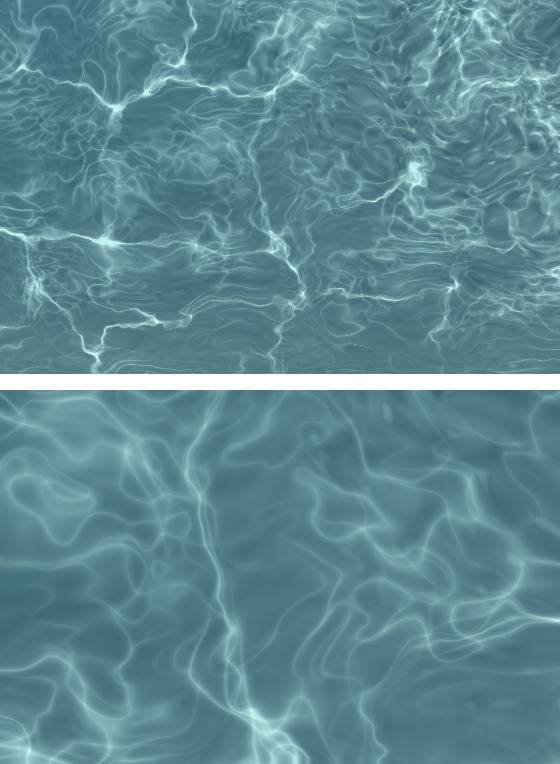
Top, the full canvas; bottom, a detail of the centre.
This texture is drawn by a Shadertoy shader. Its source:

```glsl
#define DEEP vec3(0.268, 0.430, 0.478)
#define GLINT vec3(0.740, 0.930, 0.920)
#define NET_SCALE 2.6
#define NET_WIDTH 0.015
#define NET_GAIN 0.40
#define FILAMENT_WIDTH 0.0030
#define FILAMENT_GAIN 0.42
#define BASE_TONE 0.045
#define MOTTLE 0.16

vec2 hash2(vec2 p) {
    p = vec2(dot(p, vec2(127.1, 311.7)), dot(p, vec2(269.5, 183.3)));
    return fract(sin(p) * 43758.545);
}

float corner(vec2 cell, vec2 offset, vec2 f) {
    return dot(hash2(cell + offset) * 2.0 - 1.0, f - offset);
}

// Gradient noise, centred on zero
float noise(vec2 p) {
    vec2 i = floor(p), f = fract(p);
    vec2 u = f * f * f * (f * (f * 6.0 - 15.0) + 10.0);
    return mix(mix(corner(i, vec2(0, 0), f), corner(i, vec2(1, 0), f), u.x),
               mix(corner(i, vec2(0, 1), f), corner(i, vec2(1, 1), f), u.x), u.y);
}

float fbm(vec2 p) {
    float sum = 0.0, gain = 0.6;
    for (int i = 0; i < 4; i++) {
        sum += gain * noise(p);
        p = mat2(1.6, 1.2, -1.2, 1.6) * p + 7.3;
        gain *= 0.5;
    }
    return sum;
}

vec2 flow(vec2 p) {
    return vec2(fbm(p), fbm(p + vec2(31.7, 12.9)));
}

// Cell borders: x is zero along edges, y is zero at junctions
vec2 cellNet(vec2 p) {
    vec2 cell = floor(p);
    vec3 near = vec3(9.0);
    for (int y = -2; y <= 2; y++)
    for (int x = -2; x <= 2; x++) {
        vec2 c = cell + vec2(x, y);
        float d = length(c + 0.1 + 0.8 * hash2(c) - p);
        if (d < near.x) near = vec3(d, near.xy);
        else if (d < near.y) near = vec3(near.x, d, near.y);
        else near.z = min(near.z, d);
    }
    return near.yz - near.x;
}

// Braided bright strands that swell at the junctions
float lightNet(vec2 p, vec2 warp) {
    vec2 slip = flow(p * 6.0 + 4.0);
    float light = 0.0;
    for (int i = 0; i < 4; i++) {
        float k = float(i);
        vec2 q = p * NET_SCALE + warp * 0.6 + slip * (0.08 + 0.20 * k);
        vec2 net = cellNet(q + vec2(3.0, 8.0));
        float node = exp(-net.y / 0.075);
        float gate = smoothstep(-0.15, 0.32, noise(p * 4.5 + k * 9.1));
        float width = NET_WIDTH * (0.7 + 0.6 * gate + 1.2 * node);
        light += NET_GAIN * (0.12 + gate + 0.9 * node) * exp(-net.x / width);
        light += 0.018 * gate * exp(-net.x / 0.12) + 0.04 * node;
    }
    return light;
}

// Fine wandering threads at several sizes
float filaments(vec2 p, vec2 warp, float chop, float calm) {
    float light = 0.0, freq = 5.0;
    for (int i = 0; i < 5; i++) {
        float k = float(i);
        vec2 q = p * freq * vec2(0.85, 1.2) + warp * (2.0 + 0.9 * k) + k * 13.7;
        float gate = smoothstep(-0.08, 0.34, noise(p * 4.2 + k * 5.3) + 0.10 * chop);
        float fade = mix(1.0, 0.3, calm * step(1.5, k));
        float line = exp(-abs(noise(q)) / (FILAMENT_WIDTH * freq));
        light += FILAMENT_GAIN * gate * fade * line * (1.0 - 0.06 * k);
        freq *= 1.55;
    }
    return light;
}

void mainImage(out vec4 fragColor, in vec2 fragCoord) {
    vec2 uv = fragCoord / iResolution.xy;
    vec2 p = fragCoord / iResolution.y;
    float chop = smoothstep(0.60, 1.05, uv.x * 0.7 + uv.y * 0.6);
    float calm = 1.0 - smoothstep(0.05, 0.30, uv.y);

    // Ripples flatten toward the bottom
    vec2 s = vec2(p.x, p.y - 0.20 * exp(-p.y * 5.0));
    vec2 warp = flow(s * 2.6 + 1.7);

    // Soft body of the water with surface streaks
    float tone = BASE_TONE + MOTTLE * fbm(s * vec2(3.0, 4.5) + warp);
    tone += (0.09 + 0.14 * chop) * noise(s * vec2(13.0, 28.0) + warp * 6.0);
    float ripple = noise(s * vec2(32.0, 58.0) + warp * 12.0);
    tone += (0.11 + 0.14 * chop) * ripple * (1.0 - 0.6 * calm);
    tone += 0.03 * calm;

    // Focused light
    tone += lightNet(s, warp) * (1.0 - 0.35 * chop);
    tone += filaments(s, warp, chop, calm);

    // Pale broken reflections and glitter on the choppy side
    float patches = noise(s * vec2(9.0, 13.0) + warp * 4.0 + 20.0);
    tone += 0.22 * chop * smoothstep(0.10, 0.38, patches + 0.25 * ripple);
    float glitter = noise(s * vec2(36.0, 55.0) + warp * 9.0 + 40.0);
    tone += 0.35 * (0.2 + chop) * smoothstep(0.22, 0.50, glitter) * (1.0 - calm);

    vec3 colour = mix(DEEP, GLINT, clamp(tone, -0.10, 1.05));
    float blueCorner = (1.0 - uv.x) * uv.y;
    colour += vec3(-0.025, -0.012, 0.004) * blueCorner;
    colour += vec3(0.010, 0.008, -0.004) * calm;
    fragColor = vec4(colour, 1.0);
}
```
